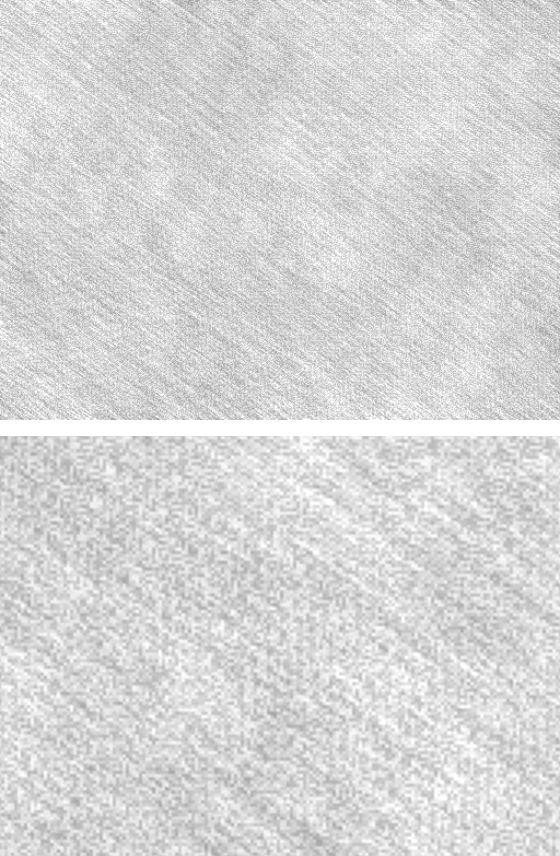
Top, the full canvas; bottom, a detail of the centre.
This texture is drawn by a Shadertoy shader. Its source:

```glsl
// Pale grey paper with fine grain, slanted pencil-like streaks and soft clouds.

const float STREAK_ANGLE = -0.6;   // radians, falling to the right
const float GRAIN_ROWS = 384.0;    // grains per canvas height
const float BASE_GREY = 0.841;

float hash(vec2 cell, float seed) {
    return fract(sin(dot(cell, vec2(127.1, 311.7)) + seed * 17.3) * 43758.5453);
}

// Smooth value noise in 0..1
float valueNoise(vec2 p, float seed) {
    vec2 cell = floor(p);
    vec2 f = fract(p);
    f = f * f * (3.0 - 2.0 * f);
    float low = mix(hash(cell, seed), hash(cell + vec2(1.0, 0.0), seed), f.x);
    float high = mix(hash(cell + vec2(0.0, 1.0), seed), hash(cell + 1.0, seed), f.x);
    return mix(low, high, f.y);
}

// Layered noise in 0..1
float cloudNoise(vec2 p, float seed) {
    float sum = 0.0;
    float weight = 0.5;
    for (int octave = 0; octave < 3; octave++) {
        sum += weight * valueNoise(p, seed + float(octave));
        p = p * 2.03 + 5.7;
        weight *= 0.5;
    }
    return sum / 0.875;
}

// Coordinates along and across a direction
vec2 alongAcross(vec2 p, float angle) {
    vec2 dir = vec2(cos(angle), sin(angle));
    return vec2(dot(p, dir), dot(p, vec2(-dir.y, dir.x)));
}

// 1 at the canvas border, fading inward
float borderGlow(vec2 p, vec2 size, float width) {
    vec2 inset = min(p, size - p);
    return exp(-max(min(inset.x, inset.y), 0.0) / width);
}

void mainImage(out vec4 fragColor, in vec2 fragCoord) {
    vec2 p = fragCoord / iResolution.y;
    vec2 size = vec2(iResolution.x / iResolution.y, 1.0);
    vec2 q = alongAcross(p, STREAK_ANGLE);

    // Signed tone layers
    float grain = valueNoise(p * GRAIN_ROWS - 0.5, 1.0) - 0.5;
    float shortStreak = valueNoise(q * vec2(36.0, 290.0), 2.0) - 0.5;
    float longStreak = valueNoise(q * vec2(16.0, 210.0), 3.0) - 0.5;
    float cloud = cloudNoise(q * vec2(5.0, 7.5) + 20.0, 4.0) - 0.5;

    // Streaks and clouds grow stronger at the border
    float border = borderGlow(p, size, 0.015);
    float streaks = (0.12 * shortStreak + 0.075 * longStreak) * (1.0 + 0.9 * border);
    float clouds = 0.135 * cloud * (1.0 + 0.8 * border);

    float grey = BASE_GREY + 0.245 * grain + streaks + clouds;
    fragColor = vec4(vec3(clamp(grey, 0.0, 1.0)), 1.0);
}
```
